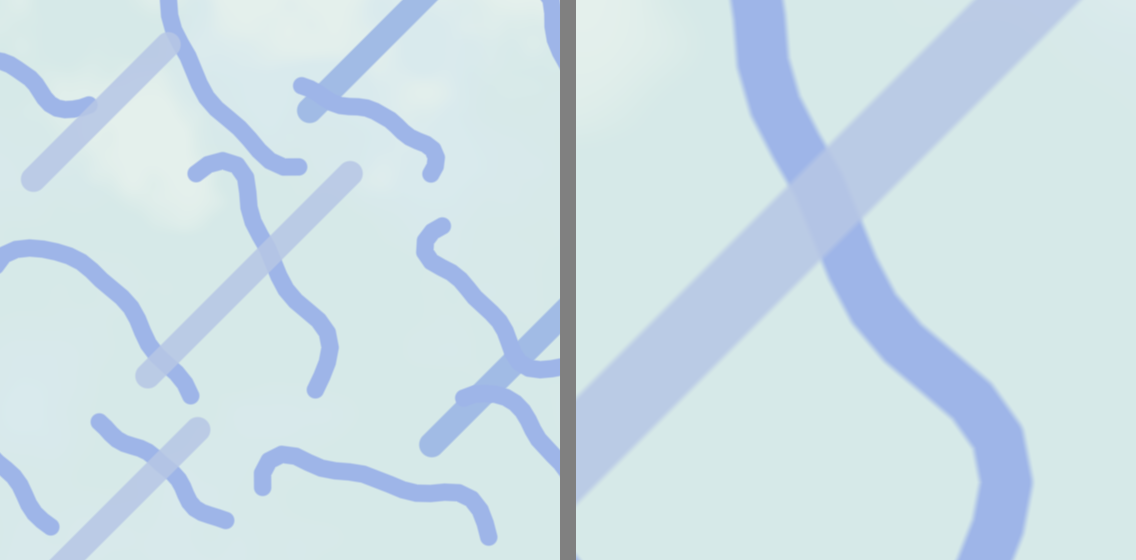
Left: the whole. Right: its middle third, enlarged.
Give the GLSL for this pattern, as a WebGL 2 fragment shader.

```glsl
#version 300 es
precision highp float;
// Soft blue squiggles and straight diagonal bars over a pale, cloudy wash.
// Squiggles are short walks grown both ways from a jittered, staggered grid;
// bars are capsules scattered by a low-discrepancy sequence.

uniform vec2 u_resolution;
out vec4 fragColor;

const vec3 MINT = vec3(0.840, 0.914, 0.908);
const vec3 ICE = vec3(0.850, 0.916, 0.930);
const vec3 CREAM = vec3(0.894, 0.940, 0.925);
const vec3 SQUIGGLE_BLUE = vec3(0.618, 0.708, 0.910);
const vec3 BAR_BLUE = vec3(0.632, 0.732, 0.898);
const vec3 BAR_LILAC = vec3(0.715, 0.778, 0.898);

const float PI = 3.14159265;
const float SQUIGGLE_RADIUS = 0.0155;
const float BAR_RADIUS = 0.0225;
const float REACH = 0.32;
const int WALK_STEPS = 10;

// Two random values in 0..1, made without sine.
vec2 hash2(vec2 p) {
    vec3 q = fract(p.xyx * vec3(0.1031, 0.1030, 0.0973));
    q += dot(q, q.yzx + 33.33);
    return fract((q.xx + q.yz) * q.zy);
}

float valueNoise(vec2 p) {
    vec2 cell = floor(p);
    vec2 f = fract(p);
    f = f * f * (3.0 - 2.0 * f);
    float low = mix(hash2(cell).x, hash2(cell + vec2(1, 0)).x, f.x);
    float high = mix(hash2(cell + vec2(0, 1)).x, hash2(cell + vec2(1, 1)).x, f.x);
    return mix(low, high, f.y);
}

float fbm(vec2 p) {
    float sum = 0.0;
    float weight = 0.5;
    for (int i = 0; i < 4; i++) {
        sum += weight * valueNoise(p);
        p = p * 2.03 + 7.7;
        weight *= 0.5;
    }
    return sum;
}

float segmentDistance(vec2 p, vec2 a, vec2 b) {
    vec2 pa = p - a;
    vec2 ba = b - a;
    return length(pa - ba * clamp(dot(pa, ba) / dot(ba, ba), 0.0, 1.0));
}

// One half of a squiggle: a gentle wave that bends into a hook at its end.
float armDistance(vec2 p, vec2 start, float heading, float stride, float hook, float phase) {
    float nearest = 10.0;
    vec2 from = start;
    for (int k = 0; k < WALK_STEPS; k++) {
        float t = float(k) / float(WALK_STEPS);
        vec2 to = from + stride * vec2(cos(heading), sin(heading));
        nearest = min(nearest, segmentDistance(p, from, to));
        heading += 0.22 * sin(phase + 0.9 * float(k)) + hook * smoothstep(0.3, 0.6, t);
        from = to;
    }
    return nearest;
}

float squiggleDistance(vec2 p) {
    float nearest = 10.0;
    for (int row = 0; row < 3; row++) {
        for (int col = 0; col < 4; col++) {
            vec2 id = vec2(col, row);
            vec2 jitter = hash2(id + 11.0) - 0.5;
            vec2 shape = hash2(id + 37.0);
            vec2 hooks = hash2(id + 71.0) - 0.5;
            float stagger = 0.5 * mod(id.y, 2.0);
            vec2 center = (id + vec2(stagger, 0.5)) / 3.0 + 0.09 * jitter;
            if (distance(p, center) > REACH) continue;
            float heading = -0.8 + 0.9 * (shape.x - 0.5);
            float stride = mix(0.013, 0.027, shape.y);
            float phase = 2.0 * PI * shape.x;
            nearest = min(nearest, armDistance(p, center, heading, stride, 0.9 * hooks.x, phase));
            nearest = min(nearest, armDistance(p, center, heading + PI, stride, 0.9 * hooks.y, phase + 2.0));
        }
    }
    return nearest;
}

// Distance to the bars numbered first..last, all rising at 45 degrees.
float barDistance(vec2 p, int first, int last) {
    float nearest = 10.0;
    for (int i = first; i <= last; i++) {
        vec2 center = fract(vec2(0.18, 0.80) + float(i) * vec2(0.7549, 0.5698));
        vec2 halfBar = vec2(sqrt(0.5)) * mix(0.17, 0.27, fract(0.618 * float(i)));
        nearest = min(nearest, segmentDistance(p, center - halfBar, center + halfBar));
    }
    return nearest;
}

float coverage(float dist, float radius, float blur) {
    return 1.0 - smoothstep(radius - blur, radius + blur, dist);
}

vec3 washColor(vec2 p) {
    vec3 color = mix(MINT, ICE, smoothstep(0.35, 0.6, fbm(p * 2.2 + 3.0)));
    float glow = fbm(p * 3.0 + 19.0) + 0.9 * (p.y - 0.85);
    return mix(color, CREAM, smoothstep(0.40, 0.56, glow));
}

void main() {
    float side = min(u_resolution.x, u_resolution.y);
    vec2 p = gl_FragCoord.xy / side;
    float blur = max(0.0025, 0.75 / side);

    // Layers from back to front: wash, blue bars, squiggles, lilac bars.
    float lilac = min(barDistance(p, 0, 0), barDistance(p, 3, 4));
    vec3 color = washColor(p);
    color = mix(color, BAR_BLUE, coverage(barDistance(p, 1, 2), BAR_RADIUS, blur));
    color = mix(color, SQUIGGLE_BLUE, coverage(squiggleDistance(p), SQUIGGLE_RADIUS, blur));
    color = mix(color, BAR_LILAC, 0.87 * coverage(lilac, BAR_RADIUS, blur));
    fragColor = vec4(color, 1.0);
}
```
